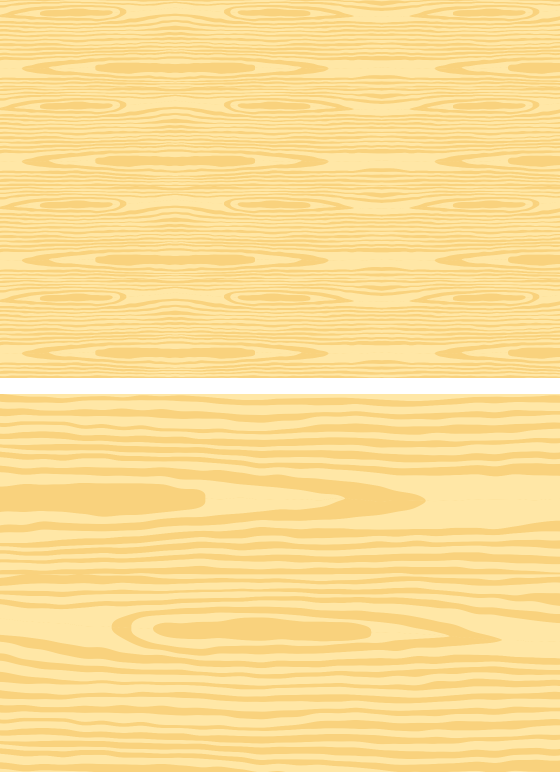
Top: the whole. Bottom: its middle third, enlarged.
This texture is drawn by a WebGL 1 fragment shader. Its source:

```glsl
precision highp float;
// Flat two-tone wood grain: rows of a large and a small knot, mirrored along x.
// Evenly spaced grain lines are bent around the knots by a coordinate warp;
// each knot is a tapered ring around a solid heart.

uniform vec2 u_resolution;

#define SHEET_HEIGHT 520.0              // design units down the canvas
#define HALF_TILE 284.0                 // distance between mirror axes
#define AXIS_X 241.0                    // axis through the large knot
#define ROW_HEIGHTS vec2(128.0, 136.0)  // alternating row heights
#define ROW_SHIFT 8.0
#define SMALL_Y 26.5                    // knot depths within a row
#define BIG_Y 102.0
#define LINE_GAP 6.565
#define WOBBLE 3.4
#define LIGHT_WOOD vec3(1.0, 0.905, 0.65)
#define DARK_WOOD vec3(0.975, 0.822, 0.49)

float hash(vec2 p) {
  vec3 q = fract(vec3(p.xyx) * 0.1031);
  q += dot(q, q.yzx + 33.33);
  return fract((q.x + q.y) * q.z);
}

float noise(vec2 p) {
  vec2 i = floor(p), f = fract(p);
  f *= f * (3.0 - 2.0 * f);
  vec2 e = vec2(1.0, 0.0);
  return mix(mix(hash(i), hash(i + e), f.x),
             mix(hash(i + e.yx), hash(i + e.xx), f.x), f.y);
}

float bell(float x) { return exp(-x * x); }

// Half-height, peaking at 1, of a shape from a to b; low tip exponents are blunt
float taper(float u, float a, float b, vec2 tip) {
  float x = clamp((u - a) / (b - a), 0.0, 1.0);
  vec2 peak = tip / (tip.x + tip.y);
  return pow(x, tip.x) * pow(1.0 - x, tip.y)
       / (pow(peak.x, tip.x) * pow(peak.y, tip.y));
}

// Offset that makes lines part around a knot of half-height h
float part(float t, float h, float reach) {
  float push = h * exp(-max(abs(t) - h, 0.0) / reach);
  return -sign(t) * min(push, abs(t));
}

// Dark ring with a light inside and a dark heart, from three half-heights
float knot(float t, vec3 size, float soft) {
  vec3 d = smoothstep(-soft, soft, size - abs(t));
  return max(d.x * (1.0 - d.y), d.z);
}

// Amount of dark wood at a design-space point, y pointing down
float grain(vec2 p, float soft) {
  // Mirrored column and alternating rows
  float u = abs(mod(p.x - AXIS_X + HALF_TILE, 2.0 * HALF_TILE) - HALF_TILE);
  float v = mod(p.y + ROW_SHIFT, ROW_HEIGHTS.x + ROW_HEIGHTS.y);
  float second = step(ROW_HEIGHTS.x, v);
  v -= ROW_HEIGHTS.x * second;
  float rowHeight = mix(ROW_HEIGHTS.x, ROW_HEIGHTS.y, second);
  float seam = smoothstep(0.0, 14.0, v) * smoothstep(0.0, 14.0, rowHeight - v);

  // Hand-cut unevenness
  v += WOBBLE * (noise(vec2(u / 34.0, v / 14.0)) - 0.5);
  v += 0.35 * WOBBLE * (noise(vec2(u / 9.0, v / 6.0 + 40.0)) - 0.5);

  // Chevrons on the axes, then lines parting around both knots
  float tilt = 6.0 * bell((HALF_TILE - u) / 50.0) - 7.0 * bell(u / 48.0);
  float smallT = v - SMALL_Y;
  smallT -= tilt * bell(smallT / 18.0) * seam;
  float bigT = v - BIG_Y;
  float s = smallT;
  s += seam * part(smallT, 9.0 * bell((u - 150.0) / 75.0), 16.0);
  s += seam * part(bigT, 13.0 * bell(u / 150.0), 14.0);

  // Grain lines, bolder beside the knot channels and left out inside them
  float n = s / LINE_GAP;
  float fromBig = abs(n - (BIG_Y - SMALL_Y) / LINE_GAP);
  float bold = bell(abs(n) - 1.5) + bell(fromBig - 2.0);
  float halfWidth = 0.09 + 0.26 * noise(vec2(u / 60.0, floor(n) * 3.7 + 90.0)) + 0.08 * bold;
  float edge = (halfWidth - abs(fract(n) - 0.5)) * LINE_GAP;
  float open = step(1.0, abs(n)) * step(1.5, fromBig);
  float dark = open * smoothstep(-soft, soft, edge);

  // Small knot: blunt on one side, drawn out on the other
  vec3 smallSize = vec3(11.0 * taper(u, 67.0, 246.0, vec2(0.4, 0.7)),
                        7.8 * taper(u, 76.0, 222.0, vec2(0.3, 0.7)),
                        5.8 * taper(u, 86.0, 186.0, vec2(0.4, 0.3)));
  smallSize.z *= 0.88 + 0.12 * cos(u * 0.14);

  // Large knot: symmetric, with a waisted heart
  vec3 bigSize = vec3(15.0 * taper(u, -211.0, 211.0, vec2(0.55)),
                      11.8 * taper(u, -174.0, 174.0, vec2(0.65)),
                      8.4 * taper(u, -110.0, 110.0, vec2(0.25)));
  bigSize.z *= 1.0 - 0.36 * bell(u / 48.0);

  dark = max(dark, knot(smallT, smallSize, soft));
  return max(dark, knot(bigT, bigSize, soft));
}

void main() {
  float unit = SHEET_HEIGHT / u_resolution.y;
  float dark = 0.0;
  // 3 x 3 samples per pixel keep thin lines smooth
  for (int j = 0; j < 3; j++) {
    for (int i = 0; i < 3; i++) {
      vec2 p = (gl_FragCoord.xy + (vec2(float(i), float(j)) - 1.0) / 3.0) * unit;
      dark += grain(vec2(p.x, SHEET_HEIGHT - p.y), 0.15 * unit);
    }
  }
  gl_FragColor = vec4(mix(LIGHT_WOOD, DARK_WOOD, dark / 9.0), 1.0);
}
```
